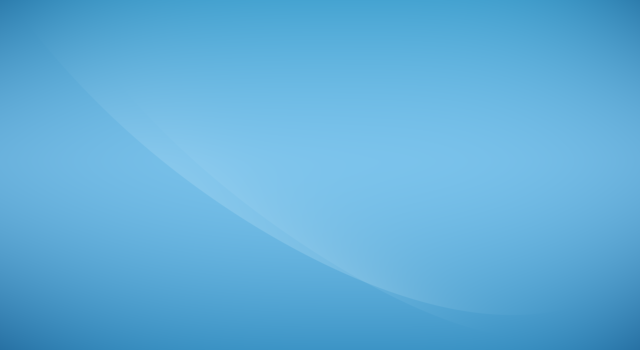
Reproduce this background procedurally as a WebGL 2 fragment shader.

```glsl
#version 300 es
precision highp float;

uniform vec2 u_resolution;
out vec4 fragColor;

// Vertical backdrop
const vec3 TOP_BLUE = vec3(0.27, 0.64, 0.82);
const vec3 MID_BLUE = vec3(0.475, 0.76, 0.92);
const vec3 LOW_BLUE = vec3(0.235, 0.58, 0.775);
const float FALLOFF = 1.6;

// Side and corner shading
const vec2 LIGHT_CENTER = vec2(0.57, 0.54);
const vec3 SHADE_RATE = vec3(0.43, 0.27, 0.19);
const float SIDE_SHADE = 0.32;
const float CORNER_SHADE = 0.68;

// Arcs: lowest point, then curvature polynomial coefficients
const vec2 ARC_A_BASE = vec2(0.80, 0.10);
const vec3 ARC_A_BEND = vec3(2.2, -2.2, 1.6);
const vec2 ARC_B_BASE = vec2(0.85, 0.03);
const vec3 ARC_B_BEND = vec3(2.9, -3.6, 2.6);

// Light along the upper side of each arc
const vec3 GLOW_COLOR = vec3(0.80, 0.92, 0.98);
const float GLOW_A = 0.22;
const float GLOW_B = 0.10;
const float REACH_A = 0.13;
const float REACH_B = 0.10;

float arcHeight(float x, vec2 base, vec3 bend) {
    float d = base.x - x;
    return base.y + d * d * (bend.x + d * (bend.y + d * bend.z));
}

// Signed distance in canvas heights, positive above the arc
float arcDistance(vec2 uv, float aspect, vec2 base, vec3 bend) {
    const float STEP = 0.004;
    float y = arcHeight(uv.x, base, bend);
    float rise = arcHeight(uv.x + STEP, base, bend) - y;
    float slope = rise / (STEP * aspect);
    return (uv.y - y) / length(vec2(slope, 1.0));
}

// Crisp lower edge with a soft fade upward
float arcGlow(float d, float reach, float blur) {
    return smoothstep(-blur, blur, d) * exp(-max(d, 0.0) / reach);
}

// Fades an arc in over span.xy and out over span.zw
float along(float x, vec4 span) {
    return smoothstep(span.x, span.y, x) * (1.0 - smoothstep(span.z, span.w, x));
}

vec3 backdrop(vec2 uv) {
    vec2 offset = uv - LIGHT_CENTER;
    vec2 extent = mix(LIGHT_CENTER, 1.0 - LIGHT_CENTER, step(0.0, offset));
    vec2 away = abs(offset) / extent;

    vec3 edge = offset.y > 0.0 ? TOP_BLUE : LOW_BLUE;
    vec3 color = mix(MID_BLUE, edge, pow(away.y, FALLOFF));

    float side = SIDE_SHADE * pow(away.x, 2.5);
    float corner = CORNER_SHADE * pow(away.x, 4.0) * away.y * away.y;
    return color * exp(-SHADE_RATE * (side + corner));
}

void main() {
    vec2 uv = gl_FragCoord.xy / u_resolution;
    float aspect = u_resolution.x / u_resolution.y;
    float blur = 0.8 / u_resolution.y;
    vec3 color = backdrop(uv);

    // Two crossing sheets of light
    float dA = arcDistance(uv, aspect, ARC_A_BASE, ARC_A_BEND);
    float dB = arcDistance(uv, aspect, ARC_B_BASE, ARC_B_BEND);
    float glowA = GLOW_A * arcGlow(dA, REACH_A, blur)
                * along(uv.x, vec4(0.02, 0.32, 0.48, 0.92));
    float glowB = GLOW_B * arcGlow(dB, REACH_B, blur)
                * along(uv.x, vec4(0.16, 0.38, 0.56, 0.80));
    color = mix(color, GLOW_COLOR, glowA);
    color = mix(color, GLOW_COLOR, glowB);

    fragColor = vec4(color, 1.0);
}
```
